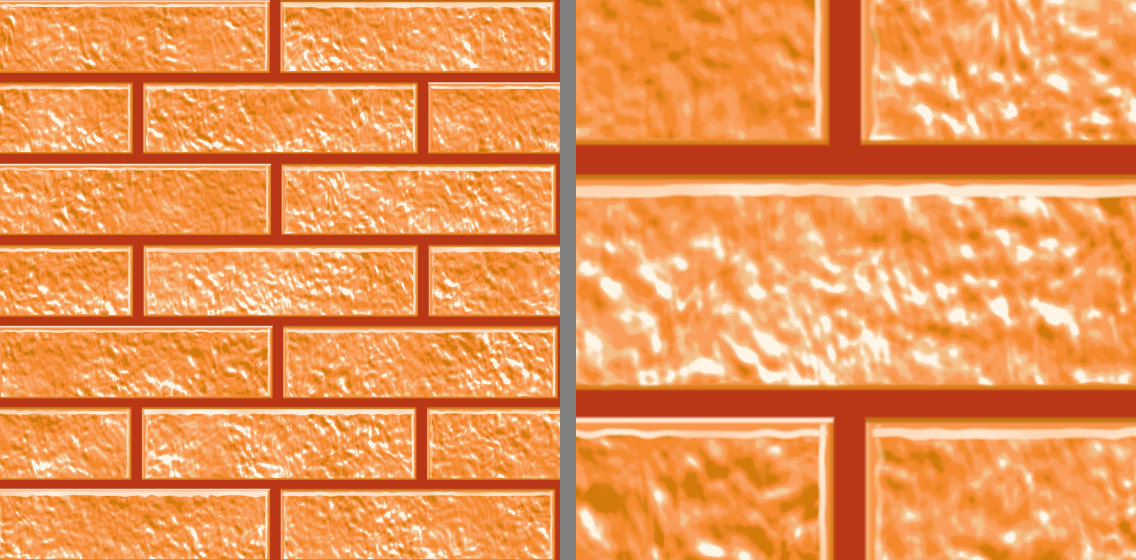
Left: the whole. Right: its middle third, enlarged.
Reproduce this texture procedurally as a WebGL 1 fragment shader.

```glsl
precision highp float;
// Running-bond wall of rough orange bricks with bevelled rims and red mortar.

uniform vec2 u_resolution;

#define PITCH vec2(0.509, 0.1453)    // brick plus joint
#define JOINT vec2(0.0190, 0.0168)   // mortar width
#define TOP_SHIFT 0.0073             // part of the first course above the canvas
#define EVEN_JOINT 0.4935            // x of a joint in even courses
#define ODD_JOINT 0.2445             // x of a joint in odd courses
#define ROW_JITTER 0.006
#define GRAIN 84.0                   // coarsest relief cells across the canvas
#define ROUGHNESS 5.4

const vec3 MORTAR = vec3(0.725, 0.215, 0.09);
const vec3 OCHRE  = vec3(0.83, 0.48, 0.05);
const vec3 AMBER  = vec3(0.96, 0.54, 0.18);
const vec3 ORANGE = vec3(0.98, 0.62, 0.36);
const vec3 PEACH  = vec3(0.96, 0.75, 0.53);
const vec3 CREAM  = vec3(1.0, 0.96, 0.90);

float hash(vec2 p) {
  vec3 q = fract(vec3(p.xyx) * 0.1031);
  q += dot(q, q.yzx + 33.33);
  return fract((q.x + q.y) * q.z);
}

float noise(vec2 p) {
  vec2 i = floor(p), f = fract(p);
  f = f * f * (3.0 - 2.0 * f);
  return mix(mix(hash(i), hash(i + vec2(1.0, 0.0)), f.x),
             mix(hash(i + vec2(0.0, 1.0)), hash(i + vec2(1.0, 1.0)), f.x), f.y);
}

// Height of the split stone face.
float relief(vec2 p) {
  float sum = 0.0, amp = 0.5;
  for (int i = 0; i < 3; i++) {
    sum += amp * noise(p);
    p = mat2(0.8, 0.6, -0.6, 0.8) * p * 1.8 + 17.3;
    amp *= 0.6;
  }
  return sum;
}

// Tone in standard deviations to colour, dark to light.
vec3 stoneColor(float tone) {
  vec3 c = mix(OCHRE, AMBER, smoothstep(-2.0, -0.9, tone));
  c = mix(c, ORANGE, smoothstep(-0.75, 0.3, tone));
  c = mix(c, PEACH, smoothstep(0.45, 1.15, tone));
  return mix(c, CREAM, smoothstep(1.15, 2.0, tone));
}

// Soft stripe of the given half width around distance zero.
float stripe(float d, float halfWidth, float soft) {
  return 1.0 - smoothstep(halfWidth - soft, halfWidth + soft, abs(d));
}

void main() {
  vec2 uv = gl_FragCoord.xy / u_resolution;
  float soft = max(0.0013, 0.7 / u_resolution.y);

  // Course and brick
  float down = (1.0 - uv.y + TOP_SHIFT) / PITCH.y;
  float row = floor(down);
  float start = mix(EVEN_JOINT, ODD_JOINT, mod(row, 2.0));
  start += ROW_JITTER * (hash(vec2(row, 8.0)) - 0.5);
  float along = (uv.x - start) / PITCH.x;
  vec2 id = vec2(floor(along), row) + 11.0;
  vec2 p = (vec2(fract(along), 1.0 - fract(down)) - 0.5) * PITCH;
  vec2 size = 0.5 * (PITCH - JOINT);
  size.y += 0.0025 * (hash(vec2(row, 3.0)) - 0.5);
  vec2 low = p + size;    // distances from left and bottom
  vec2 high = size - p;   // distances from right and top
  float style = hash(id + 5.0);
  float mood = hash(id + 29.0);

  // Embossed face, with slanting streaks and broad patches
  vec2 q = uv + id * 3.7;
  vec2 bent = q + 0.014 * vec2(noise(q * 25.0), noise(q * 25.0 + 40.0));
  vec2 g = GRAIN * vec2(dot(bent, vec2(0.85, 0.53)), 0.78 * dot(bent, vec2(-0.53, 0.85)));
  float slope = relief(g) - relief(g + vec2(0.5, 0.3));
  float patches = noise(q * vec2(10.0, 16.0)) + 0.6 * noise(q * vec2(28.0, 34.0)) - 0.8;
  float tone = slope * ROUGHNESS * (0.65 + 0.8 * noise(q * 14.0 + 9.0));
  tone += 1.3 * patches - 7.0 * p.y + 0.5 * (mood - 0.5);
  vec3 color = stoneColor(tone);

  // Smooth border around the face
  float wobble = 0.005 * (noise(q * 85.0) - 0.5);
  float inset = min(min(low.x - 0.006, high.x - 0.008), min(low.y - 0.003, high.y - 0.011));
  color = mix(mix(ORANGE, AMBER, 0.35), color, smoothstep(-soft, soft, inset + wobble));

  // Worn highlights along the bevel
  float wear = 0.55 + 0.45 * noise(q * vec2(22.0, 30.0));
  float inside = smoothstep(0.002, 0.006, min(min(low.x, high.x), min(low.y, high.y)));
  float topGlow = stripe(high.y - 0.0095 + 0.5 * wobble, 0.0018 + 0.0018 * mood, soft);
  float broad = step(0.8, style) * stripe(high.y - 0.007 + wobble, 0.006, soft);
  float rightGlow = stripe(high.x - 0.0065 + 0.4 * wobble, 0.002, soft);
  float leftGlow = 0.5 * stripe(low.x - 0.008 + wobble, 0.0018, soft) * step(0.35, mood);
  float glow = max(max(topGlow, broad), max(rightGlow, leftGlow));
  color = mix(color, CREAM, glow * inside * wear);

  // Outer rim: pale or ochre at the top, ochre right and below, pale left
  vec3 topRim = mix(CREAM, OCHRE * 0.9, step(0.5, mood));
  color = mix(color, PEACH, 0.7 * stripe(low.x, 0.0025, soft));
  color = mix(color, OCHRE, 0.7 * stripe(high.x, 0.0025, soft));
  color = mix(color, OCHRE, 0.8 * stripe(low.y, 0.0027, soft));
  color = mix(color, topRim, 0.85 * stripe(high.y, 0.003, soft));

  // Flat mortar
  float edge = min(min(low.x, high.x), min(low.y, high.y));
  color = mix(MORTAR, color, smoothstep(-soft, soft, edge));
  gl_FragColor = vec4(color, 1.0);
}
```
